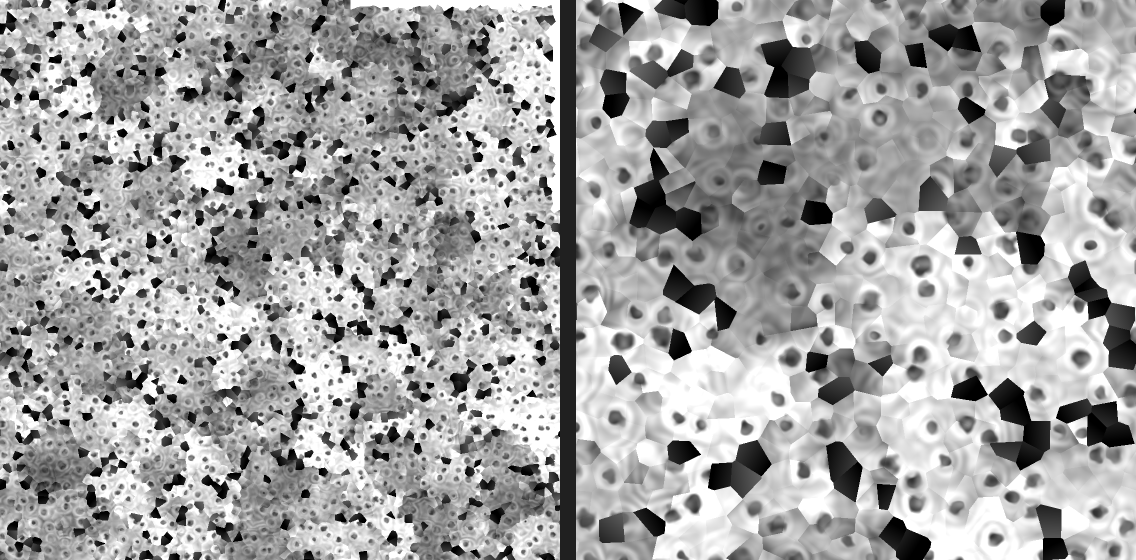
Left, the full canvas; right, a detail of the centre.
Give the GLSL for this texture, as a Shadertoy shader.

```glsl
float hash(vec2 p) {
    return fract(sin(dot(p, vec2(127.1, 311.7))) * 43758.5453);
}

vec2 hash2(vec2 p) {
    return vec2(hash(p), hash(p + 57.3));
}

float noise(vec2 p) {
    vec2 i = floor(p), f = fract(p);
    f = f * f * (3.0 - 2.0 * f);
    return mix(mix(hash(i), hash(i + vec2(1, 0)), f.x),
               mix(hash(i + vec2(0, 1)), hash(i + vec2(1, 1)), f.x), f.y);
}

float fbm(vec2 p) {
    float sum = 0.0, amp = 0.533;
    for (int i = 0; i < 4; i++) {
        sum += amp * noise(p);
        p = mat2(1.6, 1.2, -1.2, 1.6) * p + 7.1;
        amp *= 0.5;
    }
    return sum;
}

// Nearest site in xy, distances to the nearest and second site in zw
vec4 voronoi(vec2 p, float jitter) {
    vec2 base = floor(p);
    vec4 best = vec4(0, 0, 9, 9);
    for (int y = -1; y <= 1; y++)
    for (int x = -1; x <= 1; x++) {
        vec2 id = base + vec2(x, y);
        vec2 site = id + 0.5 + jitter * (hash2(id) - 0.5);
        float d = length(site - p);
        if (d < best.z) best = vec4(site, d, best.z);
        else best.w = min(best.w, d);
    }
    return best;
}

// Fine wavy relief that curls around the pits
float ripples(vec2 p, float pitDistance) {
    float phase = 50.0 * fbm(p * 13.0) + 14.0 * pitDistance;
    float wave = sin(phase) * noise(p * 45.0 + 3.0);
    float grain = noise(p * 190.0) + noise(p * vec2(110, 170)) - 1.0;
    return 0.10 * wave + 0.12 * grain;
}

// Dark ragged hole, 1 inside
float pitMask(vec2 p, vec4 pit, float scale) {
    float radius = mix(0.13, 0.25, hash(pit.xy));
    float ragged = pit.z + 0.16 * (noise(p * scale * 6.0) - 0.5);
    return (1.0 - smoothstep(radius * 0.55, radius * 1.2, ragged))
         * step(0.12, hash(pit.xy + 4.0));
}

float stone(vec2 p) {
    const float CHIP_SCALE = 72.0, PATCH_SCALE = 13.0, PIT_SCALE = 40.0;

    // Angular chips give the patches their jagged outlines
    vec4 chip = voronoi(p * CHIP_SCALE, 0.95);
    vec2 centre = chip.xy / CHIP_SCALE;
    vec2 warp = vec2(noise(centre * 22.0), noise(centre * 22.0 + 31.0)) - 0.5;
    vec4 region = voronoi(centre * PATCH_SCALE + 0.9 * warp, 1.0);
    float border = 1.0 - step(0.25, region.w - region.z);

    // Patch tone with soft clouds
    float tone = 0.74 + 0.42 * (hash(region.xy + 2.0) - 0.5);
    tone += 0.42 * (fbm(centre * 6.0) - 0.5);
    tone += 0.50 * (fbm(p * vec2(13, 19) + 40.0) - 0.5);

    // Tilted facets, strongest along patch borders
    float angle = 6.2832 * hash(chip.xy + 8.0);
    float slope = dot(p * CHIP_SCALE - chip.xy, vec2(cos(angle), sin(angle)));
    float facet = 0.35 * (hash(chip.xy + 5.0) - 0.5) + 0.25 * slope;
    tone += facet * mix(0.2, 0.9, border);

    // Pits and surface relief
    vec4 pit = voronoi(p * PIT_SCALE + 11.0, 0.75);
    tone += ripples(p, pit.z);
    tone += 0.08 * smoothstep(0.12, 0.0, abs(pit.z - 0.32));
    float pitTone = 0.12 + 0.45 * noise(p * 210.0);
    tone = mix(tone, min(tone, pitTone), 0.9 * pitMask(p, pit, PIT_SCALE));

    // Black chips clustered on patch borders
    float black = step(hash(chip.xy + 17.0), mix(0.025, 0.22, border));
    float depth = hash(chip.xy + 23.0);
    tone = mix(tone, 0.02 + 0.32 * depth * depth + 0.15 * slope, black);

    // Bare white rim at the upper right
    float rim = step(0.985, max(centre.x, centre.y)) * step(1.62, centre.x + centre.y);
    return clamp(mix(tone, 1.0, rim), 0.0, 1.0);
}

void mainImage(out vec4 fragColor, in vec2 fragCoord) {
    // Four samples per pixel smooth the chip edges
    float tone = 0.0;
    for (int i = 0; i < 4; i++) {
        vec2 offset = vec2(i % 2, i / 2) * 0.5 - 0.25;
        tone += 0.25 * stone((fragCoord + offset) / iResolution.xy);
    }
    fragColor = vec4(vec3(tone), 1.0);
}
```
